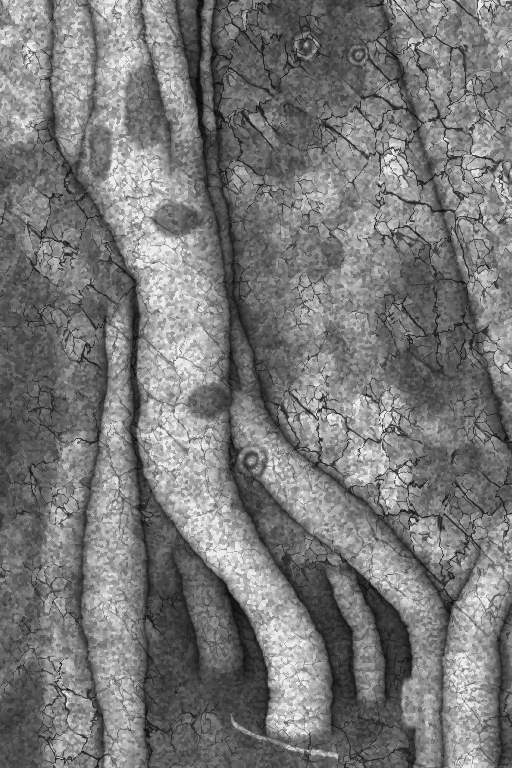
Write a WebGL 1 fragment shader that draws this texture.

```glsl
precision highp float;
// Monochrome tree trunk with cracked bark and thick roots winding down to the soil.
uniform vec2 u_resolution;

float hash(vec2 p) {
  return fract(sin(dot(p, vec2(127.1, 311.7))) * 43758.55);
}

// Cellular noise: nearest distance, second distance, random value of the cell
vec3 cells(vec2 p) {
  vec2 base = floor(p);
  vec3 best = vec3(9.0, 9.0, 0.0);
  for (int j = -1; j <= 1; j++) {
    for (int i = -1; i <= 1; i++) {
      vec2 id = base + vec2(float(i), float(j));
      float d = length(id + vec2(hash(id), hash(id + 37.0)) - p);
      if (d < best.x) best = vec3(d, best.x, hash(id + 71.0));
      else best.y = min(best.y, d);
    }
  }
  return best;
}

// Layered, folded sines, roughly -1 to 1
float mottle(vec2 p) {
  float sum = 0.0, amp = 0.5;
  for (int i = 0; i < 6; i++) {
    p = mat2(0.8, 0.6, -0.6, 0.8) * p * 1.75 + 2.3;
    p += 0.6 * sin(p.yx * 0.7 + 1.0);
    sum += amp * sin(p.x) * cos(p.y * 0.8);
    amp *= 0.68;
  }
  return sum;
}

float bend(float y, float from, float to, float shift) {
  return shift * smoothstep(from, to, y);
}

float blot(vec2 p, vec2 centre, vec2 radius) {
  return 1.0 - smoothstep(0.75, 1.05, length((p - centre) / radius));
}

// Rounded root over the surface: x holds tone, y holds bark roughness
void root(inout vec2 surface, vec2 p, float centre, float halfWidth, vec2 span, float fade, float tone) {
  float s = (p.x - centre) / halfWidth;
  float gap = (abs(s) - 1.0) * halfWidth;
  float along = smoothstep(span.x - fade, span.x + fade, p.y)
              * (1.0 - smoothstep(span.y - fade, span.y + fade, p.y));
  surface.x *= 1.0 - 0.65 * along * exp(-max(gap, 0.0) / 0.07);
  float dome = sqrt(max(1.0 - s * s, 0.0));
  float lit = tone * (0.3 + 0.8 * dome - 0.13 * s);
  surface = mix(surface, vec2(lit, 0.3), along * (1.0 - smoothstep(-0.015, 0.015, gap)));
}

void main() {
  // Canvas is 5.12 wide and 7.68 high, y pointing down
  vec2 uv = gl_FragCoord.xy / u_resolution;
  vec2 p = vec2(uv.x * 5.12, (1.0 - uv.y) * 7.68);
  float broad = mottle(p * vec2(1.0, 0.7));
  float fine = mottle(p * 3.3 + 5.0);
  vec2 q = p + 0.035 * vec2(fine, mottle(p * 2.6 + 9.0));
  float y = q.y;

  // Standing bark, lit down the middle of the trunk
  float tone = 0.43 + 0.12 * broad;
  tone += 0.17 * exp(-pow((q.x - 3.1 - 0.12 * y) / 0.55, 2.0)) * smoothstep(0.6, 2.2, y);
  tone -= 0.1 * blot(q, vec2(2.8, 0.5), vec2(1.0, 1.5));
  tone -= 0.13 * blot(q, vec2(4.25, 3.3), vec2(0.5, 0.95));
  tone -= 0.1 * blot(q, vec2(4.6, 4.9), vec2(0.6, 0.5));
  tone += 0.22 * blot(q, vec2(0.15, 0.6), vec2(0.45, 1.0));
  tone += 0.1 * blot(q, vec2(0.8, 5.9), vec2(0.4, 1.9));
  tone -= 0.09 * blot(q, vec2(0.2, 4.2), vec2(0.45, 1.6));

  // Right flank of the trunk and the bark behind it
  float flank = q.x - 3.8 - 0.29 * y;
  tone += 0.09 * smoothstep(0.0, 0.05, flank);
  tone *= 1.0 - 0.6 * exp(-abs(flank) / 0.06) * (1.0 - smoothstep(4.2, 5.2, y));
  vec2 surface = vec2(tone, 1.0);

  // Soil hollow and smooth dark corner
  float soil = smoothstep(5.3, 6.1, y + 0.3 * fine) * smoothstep(1.45, 1.65, q.x) * (1.0 - smoothstep(4.2, 4.5, q.x));
  surface = mix(surface, vec2(0.25 + 0.08 * smoothstep(6.8, 7.5, y), 0.7), soil);
  surface = mix(surface, vec2(0.27, 0.2), smoothstep(0.0, 0.12, y - 6.95 + 1.2 * q.x) * (1.0 - smoothstep(0.35, 0.5, q.x)));

  // Lesser roots and strands
  root(surface, q, 1.2 - bend(y, 3.5, 5.2, 0.06) + bend(y, 6.0, 7.6, 0.12), 0.14 + bend(y, 3.8, 5.8, 0.19) - bend(y, 6.0, 7.6, 0.12), vec2(3.0, 8.5), 0.3, 0.57);
  root(surface, q, 1.9 + bend(y, 5.2, 6.6, 0.3), 0.22, vec2(5.5, 6.75), 0.15, 0.37);
  root(surface, q, 3.4 + bend(y, 5.6, 6.6, 0.3), 0.16, vec2(5.7, 7.05), 0.1, 0.46);
  root(surface, q, 1.9 + 0.05 * sin(y * 4.0), 0.07, vec2(-1.0, 1.2), 0.3, 0.52);
  root(surface, q, 2.09 - 0.04 * sin(y * 3.0), 0.06, vec2(-1.0, 1.4), 0.2, 0.48);
  root(surface, q, 2.08 + bend(y, 1.3, 2.8, 0.17) + bend(y, 2.9, 3.9, 0.25), 0.1, vec2(1.4, 4.0), 0.12, 0.38);

  // Great diagonal root, far right root, main winding root
  float bulge = exp(-pow((y - 5.15) / 0.6, 2.0));
  root(surface, q, 2.3 + bend(y, 3.7, 6.6, 2.08), 0.25 + 0.18 * bulge, vec2(3.9, 8.5), 0.12, 0.57);
  root(surface, q, 5.15 - bend(y, 5.2, 6.5, 0.44), 0.28, vec2(5.4, 8.5), 0.15, 0.6);
  root(surface, q, 1.25 + bend(y, 1.0, 3.2, 0.6) + bend(y, 4.5, 6.8, 1.15), 0.72 - bend(y, 1.2, 3.0, 0.26) - bend(y, 4.3, 6.2, 0.14), vec2(-1.0, 7.35), 0.08, 0.65);
  root(surface, q, 1.6 + bend(y, 0.0, 1.5, 0.26), 0.17, vec2(-1.0, 1.6), 0.35, 0.57);

  // Folds and dark scars on the main root
  float fold = abs(q.x - 0.86 - 0.1 * sin(y * 2.4)) / 0.05;
  surface.x *= 1.0 - 0.6 * exp(-fold) * (1.0 - smoothstep(1.7, 2.1, y));
  float scars = blot(q, vec2(2.07, 4.02), vec2(0.24, 0.2)) + blot(q, vec2(1.42, 1.1), vec2(0.22, 0.45))
    + blot(q, vec2(1.0, 1.5), vec2(0.13, 0.35)) + blot(q, vec2(1.75, 2.2), vec2(0.25, 0.2));
  surface.x *= 1.0 - 0.4 * min(scars, 1.0);

  // Ringed knots
  for (int i = 0; i < 3; i++) {
    float k = float(i);
    vec2 centre = i < 2 ? vec2(3.08 + 0.5 * k, 0.45 + 0.12 * k) : vec2(2.52, 4.62);
    float r = length(q - centre) / (i == 1 ? 0.12 : 0.17);
    surface.x = mix(surface.x, 0.36 + 0.2 * sin(r * 11.0 + fine * 2.0), 0.75 * (1.0 - smoothstep(0.85, 1.1, r)));
  }

  // Fallen leaf and twig
  surface = mix(surface, vec2(0.58, 0.1), blot(q, vec2(4.12, 7.02), vec2(0.13, 0.28)));
  float twig = abs(q.y - 7.15 - 0.4 * sqrt(max(q.x - 2.3, 0.0)));
  surface.x += 0.3 * (1.0 - smoothstep(0.01, 0.035, twig)) * step(2.3, q.x) * step(q.x, 3.4);

  // Bark plates, cracks, wrinkles and grain
  vec3 plate = cells(q * vec2(3.4, 2.5) + 0.25 * fine);
  vec3 flake = cells(q * vec2(9.0, 7.0) + 0.4 * fine);
  vec3 grain = cells(p * 32.0);
  float rough = surface.y;
  float cracks = (1.0 - smoothstep(0.01, 0.07, plate.y - plate.x)) * smoothstep(-0.3, 0.25, broad + 0.4 * fine);
  float chips = (1.0 - smoothstep(0.02, 0.13, flake.y - flake.x)) * smoothstep(-0.1, 0.4, fine);
  float light = surface.x * (1.0 + rough * (0.3 * (plate.z - 0.5) + 0.3 * (flake.z - 0.5)));
  light *= 1.0 + 0.24 * fine + 0.42 * (grain.z - 0.5);
  light *= 1.0 + 0.06 * (1.0 - rough) * sin(y * 50.0 + 5.0 * fine + 4.0 * q.x);
  light *= 1.0 - (0.2 + 0.5 * rough) * cracks;
  light *= 1.0 - (0.2 + 0.35 * rough) * chips;
  gl_FragColor = vec4(vec3(clamp(light * 1.08 + 0.015, 0.04, 0.92)), 1.0);
}
```
